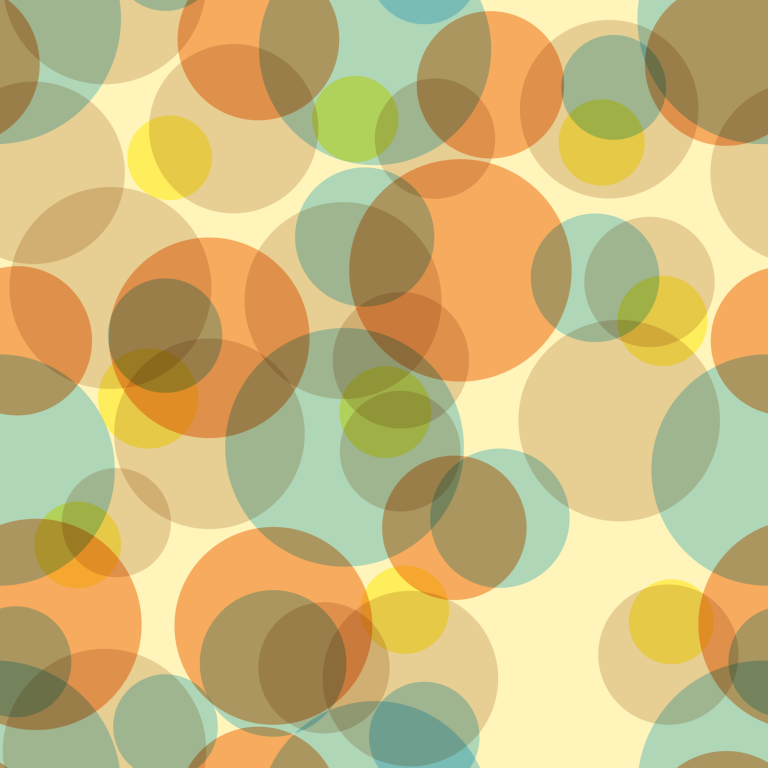
Reproduce this pattern procedurally as a WebGL 1 fragment shader.

```glsl
precision highp float;
// Overlapping translucent discs in teal, tan, orange and yellow on cream paper.
// Each layer is a jittered grid of discs that wraps around the canvas;
// every disc multiplies the colour below it, like a transparent dye.

uniform vec2 u_resolution;

const vec3 CREAM  = vec3(1.0, 0.957, 0.73);
const vec3 TEAL   = vec3(0.69, 0.877, 0.986);
const vec3 TAN    = vec3(0.906, 0.844, 0.784);
const vec3 ORANGE = vec3(0.965, 0.70, 0.51);
const vec3 YELLOW = vec3(1.0, 0.975, 0.49);

float hash(vec2 p, float seed) {
  return fract(sin(dot(p, vec2(127.1, 311.7)) + seed * 74.7) * 43758.5453);
}

vec2 hash2(vec2 p, float seed) {
  return vec2(hash(p, seed), hash(p, seed + 0.37));
}

// Coverage of a disc with an edge about one pixel wide
float disc(vec2 p, float radius, float pixel) {
  return 1.0 - smoothstep(-0.75 * pixel, 0.75 * pixel, length(p) - radius);
}

// Dye left by a grid of cells x cells discs, radii given as (min, max)
vec3 discLayer(vec2 uv, float cells, vec2 radii, float jitter,
               vec3 dye, float seed, float pixel) {
  vec2 grid = (uv + hash2(vec2(5.0, 9.0), seed)) * cells;
  vec2 base = floor(grid);
  vec3 tint = vec3(1.0);
  for (int j = -1; j <= 1; j++) {
    for (int i = -1; i <= 1; i++) {
      vec2 cell = base + vec2(float(i), float(j));
      vec2 id = mod(cell, cells);
      vec2 center = cell + 0.5 + jitter * (hash2(id, seed + 1.3) - 0.5);
      float radius = mix(radii.x, radii.y, hash(id, seed + 2.9));
      float cover = disc((grid - center) / cells, radius, pixel);
      tint *= mix(vec3(1.0), dye, cover);
    }
  }
  return tint;
}

void main() {
  float size = min(u_resolution.x, u_resolution.y);
  vec2 uv = gl_FragCoord.xy / size;
  float pixel = 1.0 / size;

  vec3 color = CREAM;
  // Large and small teal discs
  color *= discLayer(uv, 2.0, vec2(0.150, 0.176), 0.55, TEAL, 1.0, pixel);
  color *= discLayer(uv, 3.0, vec2(0.068, 0.098), 0.80, TEAL, 2.0, pixel);
  // Warm discs
  color *= discLayer(uv, 4.0, vec2(0.070, 0.135), 0.80, TAN, 3.0, pixel);
  color *= discLayer(uv, 3.0, vec2(0.092, 0.145), 0.60, ORANGE, 4.0, pixel);
  // Small yellow accents
  color *= discLayer(uv, 3.0, vec2(0.055, 0.072), 0.80, YELLOW, 5.0, pixel);

  gl_FragColor = vec4(color, 1.0);
}
```
